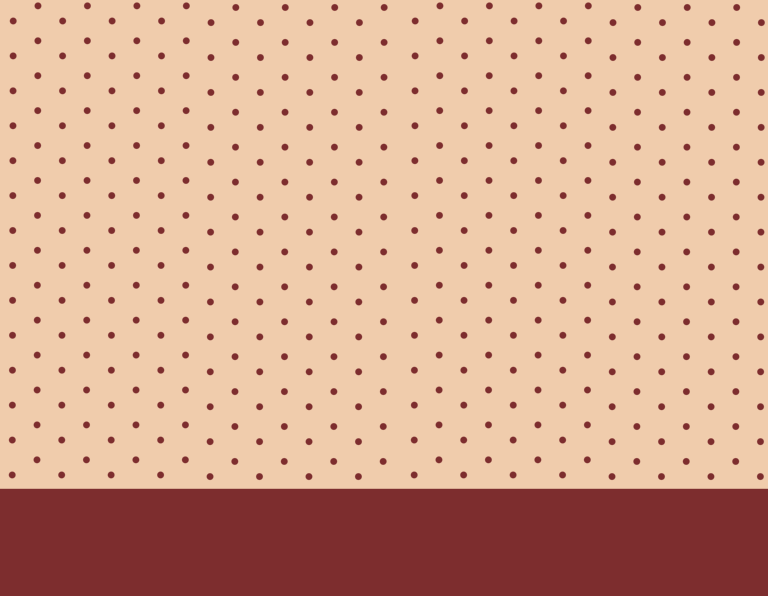
A WebGL 1 fragment shader for this pattern:

```glsl
precision highp float;

uniform vec2 u_resolution;

// Distance to the nearest dot centre, in canvas widths
float dotDistance(vec2 p) {
  vec2 pitch = vec2(0.0322, 0.04547);

  // Tiles of sixteen columns, leaning slightly, with a wider gap at the seam
  float x = p.x - 0.0159 - 0.0022 * (p.y - 0.1576);
  float tileX = mod(x + 0.5 * pitch.x, 0.5234);
  float column = min(floor(tileX / pitch.x), 15.0);

  // Odd columns are raised; the second half of each tile sits a little lower
  float lift = 0.0197 * mod(column, 2.0) - 0.0021 * step(7.5, column);
  float y = p.y - 0.1576 - lift;

  vec2 offset = vec2(
    tileX - (column + 0.5) * pitch.x,
    mod(y + 0.5 * pitch.y, pitch.y) - 0.5 * pitch.y
  );
  return length(offset);
}

void main() {
  vec2 p = gl_FragCoord.xy / u_resolution.x;
  float pixel = 1.0 / u_resolution.x;

  vec3 cream = vec3(0.94, 0.80, 0.675);
  vec3 maroon = vec3(0.49, 0.176, 0.18);

  // Dotted field above a plain band
  float dots = 1.0 - smoothstep(-0.8 * pixel, 0.8 * pixel, dotDistance(p) - 0.0044);
  float band = clamp(0.5 + (0.1396 - p.y) / pixel, 0.0, 1.0);

  gl_FragColor = vec4(mix(cream, maroon, max(dots, band)), 1.0);
}
```
